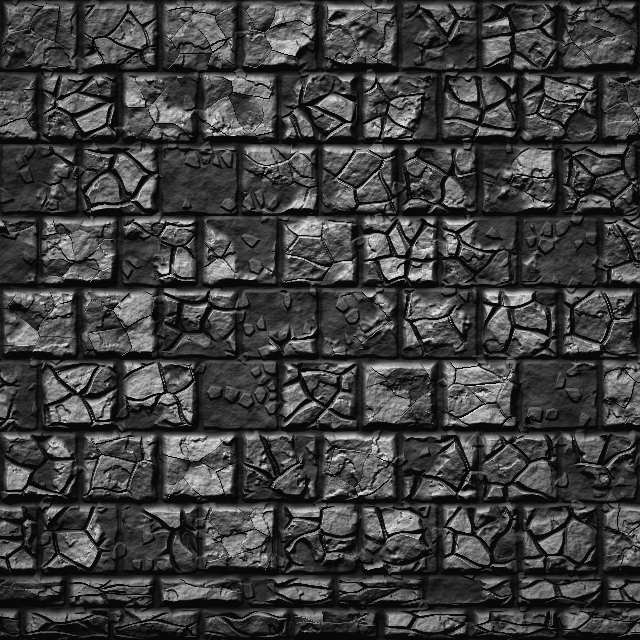
A Shadertoy shader for this texture:

```glsl
// Weathered grey stone wall: eight staggered courses of cracked blocks above two thin plinth courses.

float hash(vec2 p) { return fract(sin(dot(p, vec2(127.1, 311.7))) * 43758.5453); }

float noise(vec2 p) {
    vec2 i = floor(p), f = fract(p);
    f = f * f * (3.0 - 2.0 * f);
    return mix(mix(hash(i), hash(i + vec2(1, 0)), f.x),
               mix(hash(i + vec2(0, 1)), hash(i + vec2(1, 1)), f.x), f.y);
}

float fbm(vec2 p) {
    float sum = 0.0, amp = 0.5;
    for (int i = 0; i < 5; i++) {
        sum += amp * noise(p);
        p = mat2(1.6, 1.2, -1.2, 1.6) * p + 7.3;
        amp *= 0.5;
    }
    return sum;
}

// Cellular fragments: x = distance to the crack, y = random id, zw = offset from the centre
vec4 shards(vec2 p) {
    vec2 cell = floor(p), nearest = vec2(0), owner = vec2(0);
    float first = 9.0, second = 9.0;
    for (int y = -1; y <= 1; y++)
    for (int x = -1; x <= 1; x++) {
        vec2 c = cell + vec2(x, y);
        vec2 offset = p - c - vec2(hash(c), hash(c + 41.3));
        float dist = length(offset);
        if (dist < first) {
            second = first;
            first = dist;
            nearest = offset;
            owner = c;
        } else second = min(second, dist);
    }
    return vec4(second - first, hash(owner + 9.7), nearest);
}

// Relief of the wall: x = height in canvas units, y = stone coverage, z = block tone
vec3 wall(vec2 p) {
    // Courses, counted from the top
    float top = 1.0 - p.y;
    bool plinth = top > 0.898;
    vec2 size = plinth ? vec2(0.14, 0.051) : vec2(0.125, 0.11225);
    float course = plinth ? (top - 0.898) / size.y : top / size.y;
    float row = floor(course) + (plinth ? 8.0 : 0.0);
    float along = p.x / size.x + 0.5 * mod(row, 2.0) + (plinth ? 0.25 : 0.0);
    vec2 id = vec2(floor(along), row);
    vec2 local = (fract(vec2(along, course)) - 0.5) * size;
    float wear = hash(id + 3.0), cracking = hash(id + 27.0);

    // Rounded block with a ragged outline
    vec2 b = abs(local) - size * 0.5 + 0.010;
    float block = length(max(b, 0.0)) + min(max(b.x, b.y), 0.0) - 0.007;
    block += 0.005 * (noise(p * 45.0) - 0.5);

    // Broken-away parts
    float loss = (plinth ? 0.10 : 0.15) + (plinth ? 0.28 : 0.37) * wear;
    float edge = max(block, 0.12 * (loss - fbm(p * 10.0 + id * 17.0)));
    float body = smoothstep(0.0, 0.011, -edge);

    // Stone face: tilted fragments, cracks, flaked ledges and grain
    vec2 bent = p + 0.012 * (vec2(noise(p * 32.0), noise(p * 32.0 + 50.0)) - 0.5);
    vec4 s = shards(bent * (plinth ? vec2(13, 44) : vec2(19, 22)) + id * 5.3);
    float turn = 6.283 * s.y;
    float face = 0.015 + 0.011 * dot(s.zw, vec2(cos(turn), sin(turn)));
    face += 0.011 * (fbm(bent * 30.0 + id) - 0.5);
    face += 0.003 * (fbm(p * 115.0) - 0.5);
    face -= 0.004 * smoothstep(0.50, 0.57, fbm(p * 22.0 + id * 3.1));
    float crack = 1.0 - smoothstep(0.01, 0.05 + 0.13 * cracking, s.x);
    face -= 0.011 * crack * smoothstep(0.2, 0.5, cracking);
    face -= 0.006 * step(s.y, 0.25 * wear);

    // Rubble and mortar behind the blocks
    vec4 pebble = shards(p * 46.0);
    float rubble = 0.001 + 0.010 * fbm(p * 38.0);
    rubble += 0.005 * smoothstep(0.08, 0.4, pebble.x) * step(0.72, pebble.y);
    rubble -= 0.005 * smoothstep(-0.004, 0.003, block);

    return vec3(mix(rubble, face, body), body, hash(id + 61.0));
}

void mainImage(out vec4 fragColor, in vec2 fragCoord) {
    vec2 p = fragCoord / iResolution.xy;
    vec3 here = wall(p);

    // Surface slope and light from above
    float e = 0.0015;
    vec2 slope = vec2(wall(p + vec2(e, 0)).x, wall(p + vec2(0, e)).x) - here.x;
    vec3 normal = normalize(vec3(-slope / e, 1.0));
    float light = max(dot(normal, normalize(vec3(-0.25, 0.7, 0.75))), 0.0);

    // Stone and mortar tones, with dark recesses and cast shadows
    float tone = mix(0.42, 0.62 + 0.13 * here.z, here.y);
    float shade = tone * (0.03 + pow(light, 1.5));
    shade += 0.12 * here.y * pow(light, 14.0);
    shade *= mix(0.35, 1.0, smoothstep(-0.001, 0.012, here.x));
    float above = wall(p + vec2(-0.002, 0.008)).x;
    shade *= 1.0 - 0.5 * smoothstep(0.002, 0.013, above - here.x);

    // Brighter middle, dimmer borders and plinth
    vec2 c = p - 0.5;
    shade *= 1.17 - 0.9 * dot(c, c);
    shade *= mix(0.85, 1.0, smoothstep(0.098, 0.106, p.y));

    fragColor = vec4(vec3(clamp(shade, 0.03, 0.85)), 1.0);
}
```
